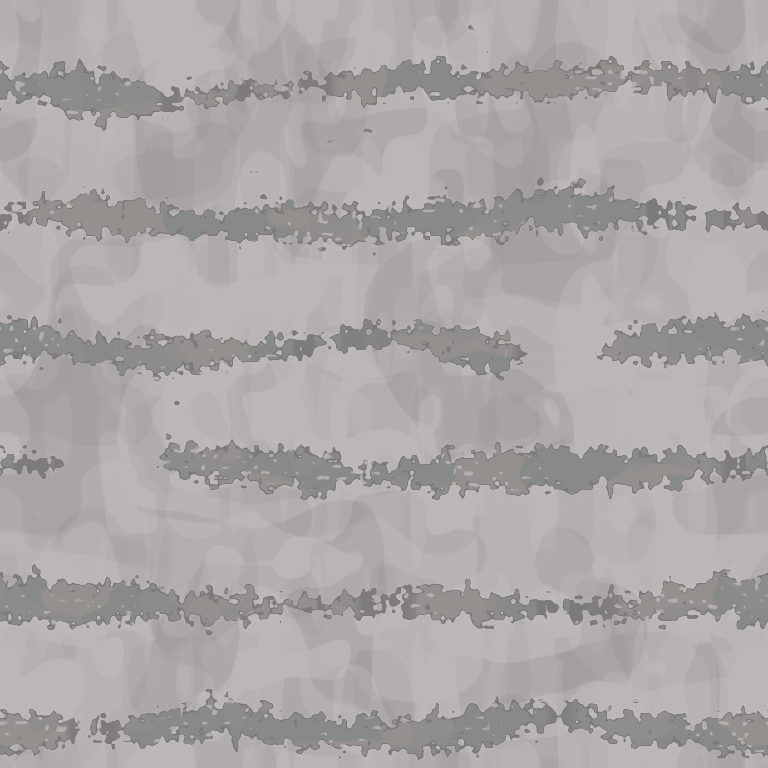
Write a Shadertoy shader that draws this pattern.

```glsl
// Weathered plaster with six ragged, chipped horizontal bands; tiles on all sides.
#define ROWS 6.0
#define ROW_SHIFT 0.3
#define WANDER 0.030
#define THIN 0.009
#define THICK 0.030
#define RIM 0.0036
#define PLASTER vec3(0.698, 0.678, 0.678)
#define BAND_COOL vec3(0.535, 0.541, 0.537)
#define BAND_WARM vec3(0.577, 0.563, 0.555)
#define BAND_DARK vec3(0.475, 0.470, 0.467)

float hash(vec2 p) {
    return fract(sin(dot(p, vec2(127.1, 311.7))) * 43758.5453);
}

// Value noise over the unit square that wraps after freq whole cells
float noise(vec2 uv, vec2 freq, float seed) {
    vec2 p = uv * freq, i = floor(p), f = fract(p);
    f = f * f * (3.0 - 2.0 * f);
    vec2 a = mod(i, freq) + seed * 19.19;
    vec2 b = mod(i + 1.0, freq) + seed * 19.19;
    return mix(mix(hash(a), hash(vec2(b.x, a.y)), f.x),
               mix(hash(vec2(a.x, b.y)), hash(b), f.x), f.y);
}

float noise1(float x, float freq, float seed) {
    return noise(vec2(x, 0.0), vec2(freq, 1.0), seed);
}

// Flat light and dark stains with crisp outlines and vertical drips
vec3 plaster(vec2 uv, float px) {
    vec2 warp = vec2(noise(uv, vec2(18.0), 1.0), noise(uv, vec2(18.0), 2.0)) - 0.5;
    vec2 p = uv + 0.022 * warp;
    float tone = -0.010;
    for (int i = 0; i < 5; i++) {
        float k = float(i);
        vec2 freq = vec2(9.0 + 3.0 * k, 7.0 + 2.0 * k);
        float stain = noise(p, freq, 20.0 + k) - 0.50 - 0.035 * k;
        float edge = 0.8 * freq.x * px;
        float fade = mix(0.6, 1.0, noise(uv, vec2(7.0), 30.0 + k));
        float side = mod(k, 2.0) < 0.5 ? 0.046 : -0.030;
        tone += side * fade * smoothstep(-edge, edge, stain);
    }
    for (int i = 0; i < 2; i++) {
        float k = float(i);
        float drip = noise(uv + 0.006 * warp, vec2(46.0 - 12.0 * k, 9.0), 40.0 + k) - 0.70;
        tone += (0.5 - k) * 0.036 * smoothstep(-22.0 * px, 22.0 * px, drip);
    }
    return PLASTER + clamp(tone, -0.060, 0.038);
}

// Signed depth inside a band (x) and its local half width (y)
vec2 bandDepth(vec2 uv, float row, float y) {
    float centre = WANDER * (noise1(uv.x, 4.0, row + 50.0) - 0.5)
                 + 0.4 * WANDER * (noise1(uv.x, 11.0, row + 60.0) - 0.5);
    float halfWidth = mix(THIN, THICK, noise1(uv.x, 8.0, row + 70.0));

    // The two middle rows are worn through once each
    float gapX = fract(0.145 + 0.59 * (row - 2.0));
    float gap = abs(fract(uv.x - gapX + 0.5) - 0.5);
    halfWidth -= 0.034 * step(abs(row - 2.5), 0.6) * smoothstep(0.085, 0.035, gap);

    // Broad notches, upright stubs and fine crumbs
    float ragged = 0.012 * (noise(uv, vec2(40.0, 24.0), 80.0) - 0.5)
                 + 0.019 * (noise(uv, vec2(88.0, 60.0), 81.0) - 0.5)
                 + 0.021 * (noise(uv, vec2(156.0, 148.0), 82.0) - 0.5)
                 + 0.010 * smoothstep(0.65, 0.95, noise(uv, vec2(74.0, 30.0), 83.0));
    return vec2(halfWidth - abs(y - centre) + ragged, halfWidth);
}

// Rare stray chips, one per lucky cell
float chipDepth(vec2 uv) {
    vec2 cell = floor(uv * 20.0);
    vec2 jitter = 0.5 * vec2(hash(cell + 3.3), hash(cell + 8.1)) - 0.25;
    vec2 q = (fract(uv * 20.0) - 0.5 - jitter) / 20.0;
    float chip = 0.0025 - length(q * vec2(0.7, 1.3))
               + 0.007 * (noise(uv, vec2(170.0), 90.0) - 0.5);
    return hash(cell + 5.7) > 0.97 ? chip : -1.0;
}

void mainImage(out vec4 fragColor, in vec2 fragCoord) {
    vec2 uv = fragCoord / iResolution.xy;
    float px = 1.0 / iResolution.y;
    vec3 ground = plaster(uv, px);

    float t = uv.y * ROWS - ROW_SHIFT;
    float row = mod(floor(t + 0.5), ROWS);
    float y = (fract(t + 0.5) - 0.5) / ROWS;
    vec2 band = bandDepth(uv, row, y);
    float depth = max(band.x, chipDepth(uv));

    // Patches of two close greys inside the band
    float patchEdge = 12.0 * px;
    vec2 bent = uv + 0.012 * (noise(uv, vec2(40.0), 99.0) - 0.5);
    float warm = noise(bent, vec2(11.0, 18.0), 100.0) - 0.48;
    float mid = noise(bent, vec2(23.0, 17.0), 101.0) - 0.58;
    vec3 paint = mix(BAND_COOL, BAND_WARM, smoothstep(-patchEdge, patchEdge, warm));
    paint = mix(paint, 0.5 * (BAND_COOL + BAND_WARM), 0.7 * smoothstep(-patchEdge, patchEdge, mid));

    // Dark rim, and dark upright blocks where the band pinches
    float block = smoothstep(0.45, 0.55, noise1(uv.x, 60.0, row + 110.0));
    float pinch = 0.8 * block * smoothstep(0.0155, 0.0130, band.y);
    float rim = 0.9 * (1.0 - smoothstep(RIM - px, RIM + px, depth));
    paint = mix(paint, BAND_DARK, max(rim, pinch));

    // Pale flecks where the paint has flaked, thicker near the edges
    float wear = smoothstep(0.30, 0.65, noise(uv, vec2(13.0, 18.0), 120.0));
    wear *= mix(0.5, 1.0, smoothstep(0.030, 0.012, depth));
    vec2 fleckUv = uv + 0.004 * (noise(uv, vec2(90.0), 122.0) - 0.5);
    float fleck = noise(fleckUv, vec2(132.0, 138.0), 121.0) - mix(0.94, 0.74, wear);
    paint = mix(paint, PLASTER + 0.01, 0.95 * smoothstep(-50.0 * px, 50.0 * px, fleck));

    // Faint light halo hugging the band
    ground += 0.010 * smoothstep(-0.008, -0.005, depth);
    fragColor = vec4(mix(ground, paint, smoothstep(-px, px, depth)), 1.0);
}
```
